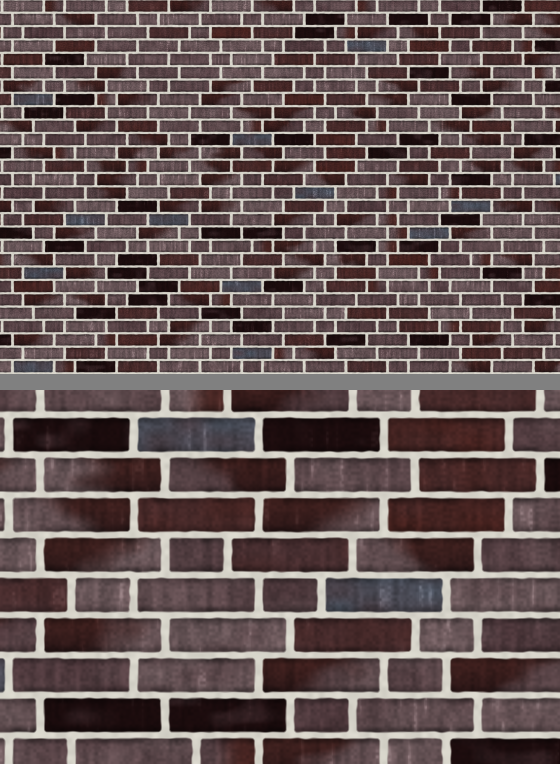
Top: the whole. Bottom: its middle third, enlarged.
Give the GLSL for this texture, as a WebGL 1 fragment shader.

```glsl
precision highp float;

uniform vec2 u_resolution;

#define ROWS 28.0
#define HALF_BRICK 1.56
#define JOINT vec2(0.21, 0.165)
#define CORNER 0.07
#define SHORT_SHARE 0.34
#define MORTAR vec3(0.84, 0.83, 0.79)
#define MAUVE vec3(0.42, 0.345, 0.355)
#define PLUM vec3(0.29, 0.205, 0.22)
#define EMBER vec3(0.27, 0.125, 0.11)
#define CHAR vec3(0.105, 0.045, 0.05)
#define SLATE vec3(0.29, 0.32, 0.37)

float hash(vec2 p) {
  return fract(sin(dot(p, vec2(127.1, 311.7))) * 43758.5453);
}

float noise(vec2 p) {
  vec2 i = floor(p);
  vec2 f = fract(p);
  f = f * f * (3.0 - 2.0 * f);
  return mix(mix(hash(i), hash(i + vec2(1.0, 0.0)), f.x),
             mix(hash(i + vec2(0.0, 1.0)), hash(i + vec2(1.0, 1.0)), f.x), f.y);
}

float roundedBox(vec2 p, vec2 halfSize, float radius) {
  vec2 q = abs(p) - halfSize + radius;
  return length(max(q, 0.0)) + min(max(q.x, q.y), 0.0) - radius;
}

// Walks along a row of long and short bricks; returns left edge and width.
vec2 findBrick(float x, float row) {
  float left = -3.0 + floor(2.0 * hash(vec2(row, 5.3)));
  float width = 2.0;
  for (int i = 0; i < 26; i++) {
    if (left + width > x) break;
    left += width;
    bool isShort = width > 1.5 && hash(vec2(left, row + 0.37)) < SHORT_SHARE;
    width = isShort ? 1.0 : 2.0;
  }
  return vec2(left, width);
}

// uv spans the brick from 0 to 1; p is in row heights.
vec3 brickColor(vec2 id, vec2 uv, vec2 p, bool isShort) {
  float kind = hash(id + 3.1);
  float shade = hash(id + 8.7);
  float side = hash(id + 1.9) < 0.5 ? uv.x : 1.0 - uv.x;
  float cloud = noise(p * vec2(1.3, 2.2) + id * 3.7);
  float streak = noise(vec2(p.x * 8.0, p.y * 1.2) + id * 5.3);
  float grain = noise(p * 13.0);

  vec3 color = mix(PLUM, MAUVE, clamp(0.2 + 0.9 * shade + 0.5 * (cloud - 0.5), 0.0, 1.0));
  float pale = 1.0;
  if (isShort) {
    // Headers stay pale, some with a red flush on one side
    color = mix(color, EMBER, step(kind, 0.3) * smoothstep(0.2, 0.8, side) * 0.85);
  } else if (kind < 0.13) {
    color = mix(CHAR, PLUM, 0.45 * smoothstep(0.55, 0.95, cloud));
    pale = 0.45;
  } else if (kind < 0.29) {
    color = mix(EMBER, PLUM, 0.55 * shade + 0.25 * cloud);
    pale = 0.5;
  } else if (kind < 0.53) {
    // Flashed bricks: a slanted dark smear fading towards one end
    float smear = smoothstep(0.15, 0.65, side + 0.3 * (uv.y - 0.5) + 0.4 * (cloud - 0.5));
    color = mix(color, mix(CHAR, EMBER, 0.25 + 0.6 * uv.y), 0.9 * smear);
    pale = 1.0 - 0.5 * smear;
  } else if (kind > 0.97) {
    color = mix(SLATE, PLUM, 0.6 * cloud);
  }

  // Vertical drag marks, fine grain and chalky flecks
  color *= 1.0 + 0.28 * (streak - 0.5) + 0.2 * (grain - 0.5);
  float chalk = smoothstep(0.72, 0.95, streak) * step(0.45, shade);
  color += 0.11 * pale * chalk * grain;

  // Burnt rim along the long edges
  float rim = smoothstep(0.25, 0.5, abs(uv.y - 0.5));
  return color * (1.0 - rim * (0.12 + 0.35 * noise(vec2(p.x * 2.5, uv.y * 2.0) + id)));
}

void main() {
  vec2 p = gl_FragCoord.xy / u_resolution.y * ROWS;
  float pixel = ROWS / u_resolution.y;
  p.y -= 0.05;

  // Alternate rows shift by a quarter of a long brick
  float row = floor(p.y);
  float x = p.x / HALF_BRICK - 0.1 - 0.5 * mod(row + 1.0, 2.0);
  vec2 brick = findBrick(x, row);
  vec2 id = vec2(brick.x, row);

  // Distance to the slightly chipped brick outline
  vec2 size = vec2(brick.y * HALF_BRICK, 1.0);
  vec2 local = vec2((x - brick.x) * HALF_BRICK, fract(p.y));
  vec2 halfSize = 0.5 * (size - JOINT);
  float edge = roundedBox(local - 0.5 * size, halfSize, CORNER);
  edge += 0.035 * (noise(p * 5.0 + id) - 0.5);

  vec2 uv = clamp((local - 0.5 * JOINT) / (size - JOINT), 0.0, 1.0);
  vec3 face = brickColor(id, uv, p, brick.y < 1.5);
  vec3 mortar = MORTAR * (0.96 + 0.08 * noise(p * 7.0));

  float softness = 0.5 * pixel + 0.02;
  float cover = 1.0 - smoothstep(-softness, softness, edge);
  gl_FragColor = vec4(mix(mortar, face, cover), 1.0);
}
```
